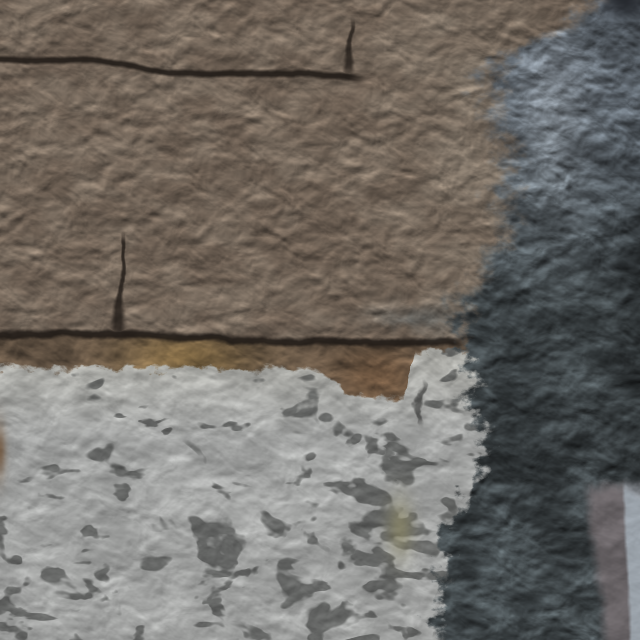
A Shadertoy shader for this texture:

```glsl
// Weathered masonry: rough brown blocks with dark joints, an ochre mortar strip,
// flaking pale paint below and a blue-grey render band down the right side.
// Soft masks place each material; a noise height field lit from above adds grain.

float hash(vec2 p) {
    return fract(sin(dot(p, vec2(127.1, 311.7))) * 43758.545);
}

float noise(vec2 p) {
    vec2 cell = floor(p), f = fract(p);
    f = f * f * (3.0 - 2.0 * f);
    return mix(mix(hash(cell), hash(cell + vec2(1, 0)), f.x),
               mix(hash(cell + vec2(0, 1)), hash(cell + vec2(1, 1)), f.x), f.y);
}

float fbm(vec2 p) {
    float sum = 0.0, amp = 0.5;
    for (int i = 0; i < 4; i++) {
        sum += amp * noise(p);
        p = mat2(0.8, 0.6, -0.6, 0.8) * p * 2.03 + 7.3;
        amp *= 0.5;
    }
    return sum;
}

// Grain stretched sideways, with a bent domain so that it does not form rows
float height(vec2 p, float scale) {
    vec2 q = p * scale * vec2(0.75, 1.15);
    q += 1.2 * vec2(noise(q * 0.45), noise(q * 0.45 + 31.0));
    return noise(q) * 0.6 + noise(q * 2.1 + 11.0) * 0.3 + noise(q * 4.3) * 0.1;
}

// Positive on faces turned to the light, negative in shadow
float relief(vec2 p, float scale) {
    return height(p, scale) - height(p + vec2(-0.18, 0.5) / scale, scale);
}

float blend(float edge, float soft, float x) {
    return smoothstep(edge - soft, edge + soft, x);
}

// Step from a to b as x runs from x0 to x1
float ramp(float x, float x0, float x1, float a, float b) {
    return mix(a, b, smoothstep(x0, x1, x));
}

float blob(vec2 p, vec2 center, vec2 radius) {
    vec2 d = (p - center) / radius;
    return exp(-dot(d, d));
}

float within(float x, float lo, float hi, float soft) {
    return blend(lo, soft, x) * (1.0 - blend(hi, soft, x));
}

// Dark core with a wider faint shade
float crack(float d, float width) {
    return 1.0 - smoothstep(width * 0.3, width * 1.5, abs(d));
}

vec3 brownBlocks(vec2 p, float lit, float coarse) {
    vec3 c = mix(vec3(0.405, 0.355, 0.310), vec3(0.475, 0.425, 0.375), coarse);
    c += vec3(0.03, 0.035, 0.035) * blob(p, vec2(0.75, 0.83), vec2(0.12, 0.3));
    return c * (1.0 + 0.62 * lit);
}

vec3 greyRender(vec2 p, float lit, float coarse) {
    float pale = smoothstep(0.48, 0.9, p.y);
    vec3 c = mix(vec3(0.245, 0.270, 0.280), vec3(0.350, 0.380, 0.410), pale);
    c += 0.11 * blob(p, vec2(0.86, 0.83), vec2(0.06, 0.17));
    c *= 0.78 + 0.44 * coarse;
    c *= 1.0 - 0.35 * blob(p, vec2(1.0, 0.48), vec2(0.045, 0.16));
    c *= 1.0 - 0.22 * blob(p, vec2(0.80, 0.31), vec2(0.12, 0.08));
    return c * (1.0 + 0.85 * lit);
}

vec3 palePaint(vec2 p, float lit, float coarse) {
    vec3 c = vec3(0.635, 0.640, 0.635) * (0.93 + 0.14 * coarse);
    c += vec3(0.035, 0.03, 0.015) * blend(0.38, 0.08, p.y);
    c *= 1.0 + 0.30 * lit;
    // Pits grow in number toward the worn lower right
    float wear = 0.09 * smoothstep(0.42, 0.05, p.y) + 0.07 * blob(p, vec2(0.62, 0.18), vec2(0.13, 0.2));
    float pits = blend(0.735 - wear, 0.055, height(p + 3.7, 38.0));
    float patches = blob(p, vec2(0.615, 0.27), vec2(0.025, 0.04))
                  + blob(p, vec2(0.545, 0.145), vec2(0.025, 0.035))
                  + blob(p, vec2(0.51, 0.347), vec2(0.016, 0.010));
    pits = max(pits, blend(0.65, 0.18, patches * (0.45 + coarse)));
    c = mix(c, vec3(0.33, 0.335, 0.33) * (1.0 + 0.4 * lit), 0.8 * pits);
    c = mix(c, vec3(0.59, 0.57, 0.42), 0.6 * blob(p, vec2(0.625, 0.175), vec2(0.02, 0.045)));
    return mix(c, vec3(0.43, 0.32, 0.22), 0.8 * blob(p, vec2(0.0, 0.295), vec2(0.009, 0.04)));
}

void mainImage(out vec4 fragColor, in vec2 fragCoord) {
    vec2 p = fragCoord / iResolution.xy;
    float coarse = smoothstep(0.25, 0.75, fbm(p * vec2(22.0, 30.0)));
    float lit = relief(p, 62.0) + 0.35 * relief(p + 5.0, 125.0);
    float wobble = fbm(p * 30.0) - 0.47;
    float ragged = fbm(p * vec2(55.0, 75.0) + 9.0) - 0.47;

    // Brown blocks and their joints
    vec3 color = brownBlocks(p, lit, coarse);
    float upperY = ramp(p.x, 0.12, 0.30, 0.907, 0.885) - ramp(p.x, 0.46, 0.58, 0.0, 0.008) + 0.007 * wobble;
    float lowerY = ramp(p.x, 0.10, 0.60, 0.478, 0.465) + 0.012 * wobble;
    float upperJoint = crack(p.y - upperY, 0.0055) * (1.0 - blend(0.56, 0.02, p.x));
    float lowerJoint = crack(p.y - lowerY, 0.0065) * (1.0 - blend(0.72, 0.015, p.x));
    float shortX = ramp(p.y, 0.88, 0.98, 0.541, 0.554) + 0.012 * wobble;
    float tallX = ramp(p.y, 0.48, 0.62, 0.183, 0.194) + 0.012 * wobble;
    float shortJoint = crack(p.x - shortX, ramp(p.y, 0.88, 0.93, 0.010, 0.004)) * within(p.y, 0.885, 0.965, 0.012);
    float tallJoint = crack(p.x - tallX, ramp(p.y, 0.48, 0.56, 0.011, 0.003)) * within(p.y, 0.478, 0.63, 0.012);
    float joints = max(max(upperJoint, lowerJoint), max(0.85 * shortJoint, 0.9 * tallJoint));

    // Ochre mortar, then paint below its ragged lip
    vec3 mortar = mix(vec3(0.39, 0.33, 0.27), vec3(0.50, 0.41, 0.27), blob(p, vec2(0.29, 0.44), vec2(0.10, 0.05)));
    mortar = mix(mortar, vec3(0.46, 0.36, 0.27), blob(p, vec2(0.59, 0.41), vec2(0.07, 0.05)));
    color = mix(color, mortar * (0.86 + 0.28 * coarse + 0.5 * lit), 1.0 - blend(lowerY, 0.004, p.y));
    float lipY = 0.424 - ramp(p.x, 0.49, 0.57, 0.0, 0.046) + ramp(p.x, 0.63, 0.65, 0.0, 0.075) + 0.03 * ragged;
    float paint = 1.0 - blend(lipY, 0.004, p.y);
    color = mix(color, palePaint(p, lit, coarse), paint);
    color = mix(color, vec3(0.12, 0.10, 0.085), 0.88 * joints);
    float fissureX = 0.652 + 0.04 * wobble;
    color *= 1.0 - 0.45 * crack(p.x - fissureX, 0.005) * within(p.y, 0.34, 0.40, 0.012);

    // Blue-grey render with a wandering left edge
    float edgeX = ramp(p.y, 0.15, 0.25, 0.685, 0.745) - ramp(p.y, 0.32, 0.46, 0.0, 0.02)
                + ramp(p.y, 0.52, 0.64, 0.0, 0.063) + ramp(p.y, 0.89, 0.99, 0.0, 0.13)
                - 0.025 * blob(p, vec2(p.x, 0.87), vec2(1.0, 0.06));
    float soft = ramp(p.y, 0.44, 0.56, 0.012, 0.032);
    float render = blend(edgeX, soft, p.x + 0.08 * ragged + 0.04 * wobble);
    vec3 grey = greyRender(p, lit, coarse);
    color = mix(color, grey, 0.55 * blob(p, vec2(0.65, 0.50), vec2(0.08, 0.025)) * coarse);
    color = mix(color, grey, render);
    color = mix(color, vec3(0.13, 0.14, 0.16), 0.85 * blob(p, vec2(0.98, 0.995), vec2(0.04, 0.022)));

    // Mauve return and pale block in the lower right corner
    float corner = 1.0 - blend(0.235, 0.018, p.y + 0.05 * wobble);
    float mauveX = ramp(p.y, 0.0, 0.22, 0.945, 0.922) + 0.02 * wobble;
    color = mix(color, vec3(0.42, 0.40, 0.41) * (0.9 + 0.2 * coarse + 0.2 * lit), corner * blend(mauveX, 0.012, p.x));
    float blockX = ramp(p.y, 0.0, 0.22, 0.985, 0.976) + 0.008 * wobble;
    color = mix(color, vec3(0.60, 0.63, 0.66) * (1.0 + 0.15 * lit), corner * blend(blockX, 0.004, p.x));

    fragColor = vec4(clamp(color, 0.0, 1.0), 1.0);
}
```
